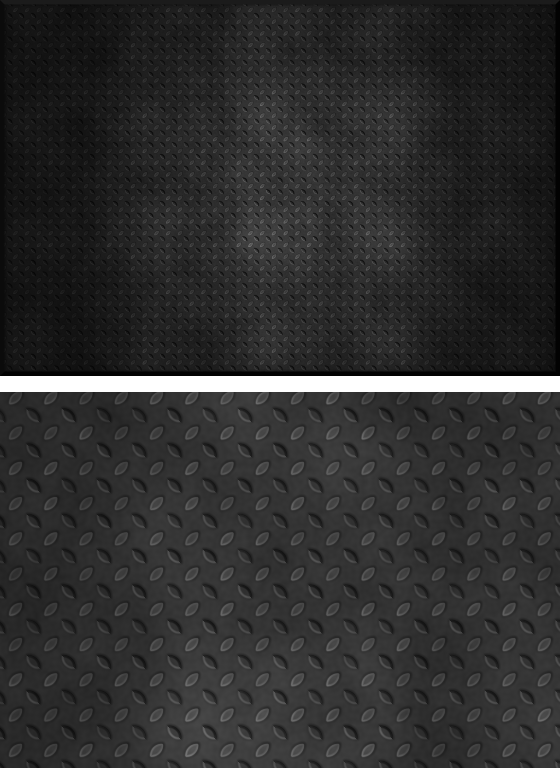
Top: the whole. Bottom: its middle third, enlarged.
A Shadertoy shader for this texture:

```glsl
// Dark steel tread plate with crossed oval studs, smoky wear and a bevelled frame.

// Lengths are in canvas heights, stud lengths in repeats.
const float ROWS = 32.0;                      // repeats down; about 47.6 fit across
const vec2 STUD_OFFSET = vec2(0.33, 0.17);
const float STUD_HALF_LENGTH = 0.205;
const float STUD_HALF_WIDTH = 0.085;
const float STUD_ROUNDING = 0.04;
const float RIM_WIDTH = 0.042;
const float RELIEF_STRENGTH = 1.0;
const vec2 LIGHT_DIR = vec2(-0.7071, -0.7071);

const vec3 STEEL = vec3(1.0);
const float DARK_LEVEL = 0.061;
const float GLOW_LEVEL = 0.158;
const vec2 GLOW_CENTER = vec2(0.79, 0.47);
const vec2 GLOW_SIZE = vec2(0.47, 0.57);
const vec2 SMOKE_PERIOD = vec2(0.326, 0.310);
const vec2 SMOKE_CENTER = vec2(0.717, 0.370);

const float FRAME_WIDTH = 0.0118;
const float FRAME_TOP = 0.105;
const float FRAME_LEFT = 0.045;
const float FRAME_SHADE = 0.008;

float hash(vec2 p) {
    vec3 q = fract(p.xyx * vec3(0.1031, 0.1030, 0.0973));
    q += dot(q, q.yzx + 33.33);
    return fract((q.x + q.y) * q.z);
}

float cornerSlope(vec2 cell, vec2 offset) {
    float angle = 6.2832 * hash(cell);
    return dot(vec2(cos(angle), sin(angle)), offset);
}

// Gradient noise, roughly -0.7 to 0.7
float gradientNoise(vec2 p) {
    vec2 cell = floor(p), f = fract(p);
    vec2 u = f * f * f * (f * (f * 6.0 - 15.0) + 10.0);
    vec2 e = vec2(1.0, 0.0);
    float low = mix(cornerSlope(cell, f), cornerSlope(cell + e, f - e), u.x);
    float high = mix(cornerSlope(cell + e.yx, f - e.yx), cornerSlope(cell + 1.0, f - 1.0), u.x);
    return mix(low, high, u.y);
}

float fbm(vec2 p) {
    float sum = 0.0, gain = 0.55;
    for (int i = 0; i < 5; i++) {
        sum += gain * gradientNoise(p);
        p = mat2(1.6, 1.2, -1.2, 1.6) * p + 7.3;
        gain *= 0.62;
    }
    return sum;
}

// Brightness of the bare sheet: central glow times repeating smoke and grain
float sheetLevel(vec2 p) {
    vec2 g = (p - GLOW_CENTER) / GLOW_SIZE;
    float level = DARK_LEVEL + GLOW_LEVEL * exp(-dot(g, g));
    vec2 drift = 0.05 * vec2(gradientNoise(p * 6.0), gradientNoise(p * 6.0 + 31.7));
    vec2 wave = cos(6.2832 * (p + drift - SMOKE_CENTER) / SMOKE_PERIOD);
    float smoke = 0.09 * wave.x + 0.04 * wave.y + 0.06 * wave.x * wave.y;
    smoke += 0.36 * fbm(p * vec2(9.0, 8.0) + 3.7);
    float grain = 0.10 * gradientNoise(p * 190.0);
    return level * (1.0 + smoke + grain);
}

// Signed distance to a rounded lens along x; normal receives the outward direction
float lensDistance(vec2 q, out vec2 normal) {
    float a = STUD_HALF_LENGTH, b = STUD_HALF_WIDTH;
    float radius = (a * a + b * b) / (2.0 * b);
    vec2 arm = vec2(q.x, abs(q.y) + radius - b);
    float d = length(arm) - radius;
    vec2 tip = vec2(abs(q.x) - a, q.y);
    // Beyond the arcs the tip itself is nearest
    if (abs(q.x) * (radius - b) > a * arm.y) d = length(tip);
    normal = normalize(arm) * vec2(1.0, q.y < 0.0 ? -1.0 : 1.0);
    return d - STUD_ROUNDING;
}

// Relative brightness added by the two interleaved stud lattices
float studRelief(vec2 p, float blur) {
    float relief = 0.0;
    for (int i = 0; i < 2; i++) {
        float lattice = float(i);
        vec2 g = p * ROWS - STUD_OFFSET - 0.5 * lattice;
        vec2 cell = floor(g + 0.5);
        vec2 axis = vec2(1.0, 1.0 - 2.0 * lattice) * 0.7071;
        vec2 side = vec2(-axis.y, axis.x);
        vec2 q = g - cell, normal;
        float d = lensDistance(vec2(dot(q, axis), dot(q, side)), normal);
        float lit = dot(axis * normal.x + side * normal.y, LIGHT_DIR);
        float body = 1.0 - smoothstep(-blur, blur, d);
        float rim = 1.0 - smoothstep(0.0, RIM_WIDTH + blur, abs(d + 0.02));
        float shadow = (1.0 - body) * (1.0 - smoothstep(0.0, 0.11, d));
        float wear = 0.8 + 0.4 * hash(cell + 41.0 * lattice);
        float fill = mix(0.22, -0.06, lattice);
        float shine = mix(0.34 + 0.25 * lit, 0.06 + 0.50 * lit, lattice);
        relief += wear * (body * fill + rim * shine);
        relief -= shadow * (0.24 - 0.16 * lit);
    }
    return RELIEF_STRENGTH * relief;
}

void mainImage(out vec4 fragColor, in vec2 fragCoord) {
    vec2 p = fragCoord / iResolution.y;
    float pixel = 1.0 / iResolution.y;
    float width = iResolution.x / iResolution.y;

    // Plate
    float level = sheetLevel(p) * (1.0 + studRelief(p, 0.6 * pixel * ROWS));

    // Mitred frame: the nearest side sets the tone
    float lightSide = min(p.x, 1.0 - p.y), darkSide = min(width - p.x, p.y);
    float edge = min(lightSide, darkSide);
    float tone = mix(FRAME_LEFT, FRAME_TOP, smoothstep(-pixel, pixel, p.x + p.y - 1.0));
    tone = mix(FRAME_SHADE, tone, smoothstep(-pixel, pixel, darkSide - lightSide));
    level *= mix(0.75, 1.0, smoothstep(0.0, 0.008, edge - FRAME_WIDTH));
    level = mix(tone, level, smoothstep(-pixel, pixel, edge - FRAME_WIDTH));

    fragColor = vec4(STEEL * clamp(level, 0.0, 1.0), 1.0);
}
```
